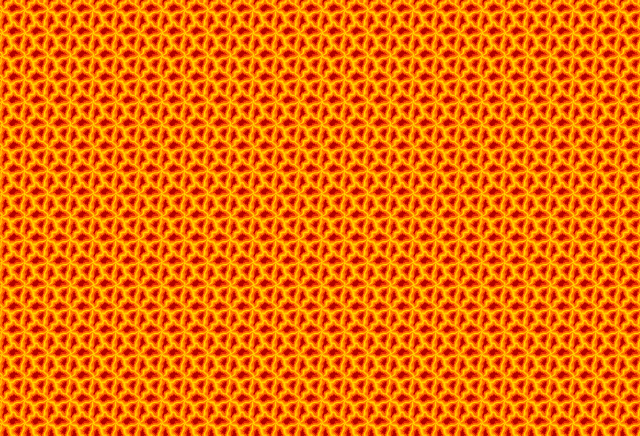
A Shadertoy shader for this pattern:

```glsl
const vec2 SEEDS[3] = vec2[3](vec2(0.80, 0.17), vec2(0.20, 0.06), vec2(0.60, 0.68));

vec2 gradientAt(vec2 lattice, float salt) {
    lattice = mod(lattice, 4.0); // wraps once per tile
    float angle = 6.2832 * fract(sin(dot(lattice, vec2(12.7, 31.1)) + salt) * 4375.5);
    return vec2(cos(angle), sin(angle));
}

float wrappedNoise(vec2 p, float salt) {
    vec2 i = floor(p), f = fract(p);
    vec2 u = f * f * f * (f * (f * 6.0 - 15.0) + 10.0);
    float a = dot(gradientAt(i, salt), f);
    float b = dot(gradientAt(i + vec2(1, 0), salt), f - vec2(1, 0));
    float c = dot(gradientAt(i + vec2(0, 1), salt), f - vec2(0, 1));
    float d = dot(gradientAt(i + vec2(1, 1), salt), f - vec2(1, 1));
    return mix(mix(a, b, u.x), mix(c, d, u.x), u.y);
}

// Distance to the nearest border between cells
float veinDistance(vec2 p) {
    vec2 local = fract(p), nearest = vec2(9.0);
    for (int n = 0; n < 27; n++) {
        vec2 tile = vec2((n / 3) % 3 - 1, n / 9 - 1);
        vec2 toSeed = tile + SEEDS[n % 3] - local;
        if (dot(toSeed, toSeed) < dot(nearest, nearest)) nearest = toSeed;
    }
    float border = 9.0;
    for (int n = 0; n < 27; n++) {
        vec2 tile = vec2((n / 3) % 3 - 1, n / 9 - 1);
        vec2 toSeed = tile + SEEDS[n % 3] - local;
        vec2 across = toSeed - nearest;
        if (dot(across, across) > 0.0001)
            border = min(border, dot(0.5 * (toSeed + nearest), normalize(across)));
    }
    return border;
}

void mainImage(out vec4 fragColor, in vec2 fragCoord) {
    vec2 p = fragCoord / iResolution.xy * vec2(28.0, 19.0);

    // Ragged outlines
    vec2 warp = vec2(wrappedNoise(p * 4.0, 1.3), wrappedNoise(p * 4.0, 4.7));
    float d = veinDistance(p + 0.13 * warp);

    // Heat bands from bright vein to dark core
    float soft = 0.15 * 28.0 / iResolution.x;
    vec3 color = vec3(1.0, 0.83, 0.0);
    color = mix(color, vec3(1.0, 0.69, 0.0), smoothstep(-soft, soft, d - 0.013));
    color = mix(color, vec3(1.0, 0.55, 0.0), smoothstep(-soft, soft, d - 0.036));
    color = mix(color, vec3(0.99, 0.42, 0.0), smoothstep(-soft, soft, d - 0.062));
    color = mix(color, vec3(0.88, 0.15, 0.01), smoothstep(-soft, soft, d - 0.127));
    color = mix(color, vec3(0.69, 0.01, 0.0), smoothstep(-soft, soft, d - 0.18));
    fragColor = vec4(color, 1.0);
}
```
